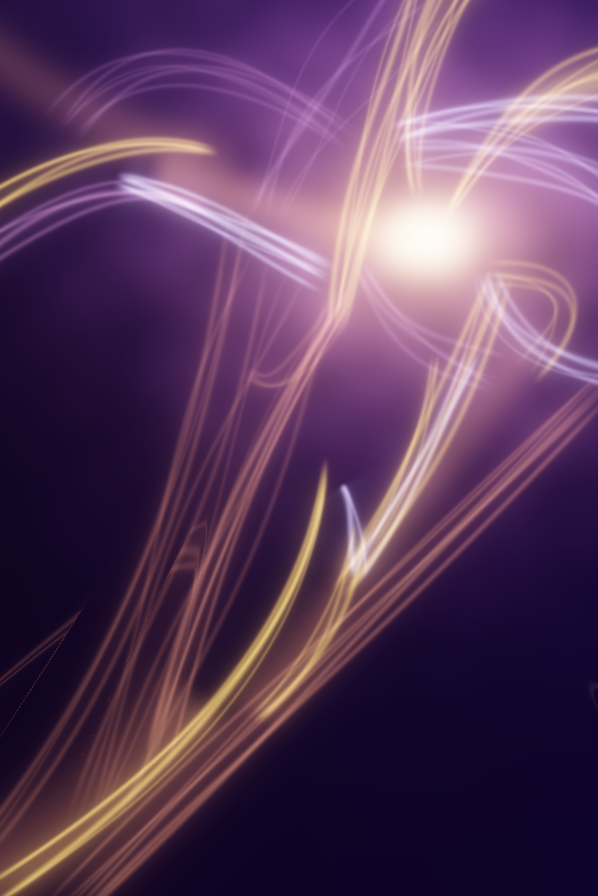
Reproduce this background procedurally as a Shadertoy shader.

```glsl
const vec3 GOLD = vec3(1.15, .84, .28);
const vec3 SILVER = vec3(.88, .8, 1.15);
const vec3 MAUVE = vec3(.62, .38, .6);
const vec3 AMBER = vec3(.62, .34, .22);
const float STRAND = .0042;

float hash(float n) { return fract(sin(n * 127.1) * 43758.5); }

vec2 gradientAt(vec2 cell) {
  float angle = 6.2832 * hash(dot(cell, vec2(1., 57.3)));
  return vec2(cos(angle), sin(angle));
}

float gradientNoise(vec2 p) {
  vec2 i = floor(p), f = fract(p), u = f * f * (3. - 2. * f), e = vec2(0., 1.);
  float low = mix(dot(gradientAt(i), f), dot(gradientAt(i + e.yx), f - e.yx), u.x);
  float high = mix(dot(gradientAt(i + e), f - e), dot(gradientAt(i + 1.), f - 1.), u.x);
  return mix(low, high, u.y);
}

vec2 bezier(vec4 ends, vec2 bend, float t) {
  return mix(mix(ends.xy, bend, t), mix(bend, ends.zw, t), t);
}

// Signed offset from a quadratic curve (x) and position along it (y)
vec2 curveSpace(vec2 p, vec4 ends, vec2 bend) {
  const int STEPS = 10;
  float best = 1e5, t = 0.;
  vec2 from = ends.xy, tangent, gap;
  for (int i = 0; i < STEPS; i++) {
    vec2 to = bezier(ends, bend, float(i + 1) / float(STEPS)), edge = to - from;
    float h = clamp(dot(p - from, edge) / dot(edge, edge), 0., 1.);
    gap = p - from - edge * h;
    if (dot(gap, gap) < best) {
      best = dot(gap, gap);
      t = (float(i) + h) / float(STEPS);
    }
    from = to;
  }
  for (int i = 0; i < 3; i++) {
    tangent = 2. * mix(bend - ends.xy, ends.zw - bend, t);
    gap = p - bezier(ends, bend, t);
    if (i < 2) t = clamp(t + dot(gap, tangent) / dot(tangent, tangent), 0., 1.);
  }
  return vec2(dot(gap, vec2(-tangent.y, tangent.x)) / length(tangent), t);
}

float endFade(float t) { return smoothstep(0., .12, t) * (1. - smoothstep(.88, 1., t)); }

// Broad soft band of light
float ribbon(vec2 p, vec4 ends, vec2 bend, float width) {
  vec2 s = curveSpace(p, ends, bend);
  return exp(-s.x * s.x / (width * width)) * endFade(s.y);
}

// Fine strands along one curve; spread is the sheaf width at its ends
float sheaf(vec2 p, vec4 ends, vec2 bend, vec2 spread, int count) {
  vec2 s = curveSpace(p, ends, bend);
  float seed = dot(ends.xy + ends.zw, vec2(17., 31.));
  float span = mix(spread.x, spread.y, s.y), sum = 0.;
  for (int i = 0; i < count; i++) {
    float k = float(i), vary = hash(k + seed);
    float lane = (k + .5) / float(count) - .5 + .16 * sin(s.y * 5. + k * 2.4 + seed);
    float w = max(STRAND * (.6 + .7 * vary), .8 / iResolution.x);
    float d = abs(s.x - lane * span);
    sum += (.35 + .65 * vary) * (exp(-d * d / (w * w)) + .13 * exp(-d / (5. * w)));
  }
  float veil = .2 * exp(-4. * s.x * s.x / (span * span + STRAND * STRAND));
  return (sum + veil) * endFade(s.y);
}

// Wing and pale stream on the left
vec3 leftWing(vec2 p) {
  vec3 c = GOLD * .7 * sheaf(p, vec4(-.1, 1.1, .37, 1.24), vec2(.16, 1.31), vec2(.05, .01), 4);
  c += SILVER * .75 * sheaf(p, vec4(.19, 1.2, .56, 1.03), vec2(.34, 1.15), vec2(.03, .05), 6);
  c += MAUVE * (.6 * sheaf(p, vec4(-.08, 1.04, .36, 1.14), vec2(.18, 1.25), vec2(.06, .02), 4)
    + .35 * sheaf(p, vec4(.1, 1.27, .6, 1.25), vec2(.27, 1.52), vec2(.07, .05), 6));
  return c + AMBER * (.4 * ribbon(p, vec4(-.12, 1.5, .42, 1.22), vec2(.14, 1.26), .045)
    + ribbon(p, vec4(.24, 1.22, .72, 1.09), vec2(.45, 1.14), .04));
}

// Streams that cross the upper right
vec3 upperStreams(vec2 p) {
  vec3 c = GOLD * (.65 * sheaf(p, vec4(.76, 1.6, .56, .93), vec2(.62, 1.27), vec2(.13, .02), 7)
    + .6 * sheaf(p, vec4(.82, 1.58, .7, 1.16), vec2(.65, 1.38), vec2(.07, .02), 4));
  c += GOLD * (.55 * sheaf(p, vec4(1.1, 1.4, .74, 1.12), vec2(.87, 1.38), vec2(.09, .01), 5)
    + .3 * sheaf(p, vec4(.8, 1.04, .88, .86), vec2(1.04, 1.04), vec2(.04, .06), 4)
    + .65 * ribbon(p, vec4(1.14, 1.38, .84, 1.28), vec2(.96, 1.38), .03));
  c += SILVER * (.6 * sheaf(p, vec4(.65, 1.27, 1.08, 1.3), vec2(.84, 1.35), vec2(.04), 4)
    + .45 * sheaf(p, vec4(.66, 1.25, 1.08, 1.13), vec2(.9, 1.29), vec2(.08), 6)
    + .45 * sheaf(p, vec4(.81, 1.05, 1.08, .86), vec2(.84, .88), vec2(.04, .05), 5));
  return c + MAUVE * .35 * (sheaf(p, vec4(.44, 1.12, .72, 1.53), vec2(.52, 1.36), vec2(.08, .14), 5)
    + sheaf(p, vec4(.6, 1.06, .84, .86), vec2(.66, .92), vec2(.02, .08), 4));
}

// Faint hanging strands around the dark hollow
vec3 hangingVeil(vec2 p) {
  float c = .75 * sheaf(p, vec4(.6, 1.03, .25, .2), vec2(.37, .66), vec2(.02, .05), 4);
  c += .35 * sheaf(p, vec4(.52, 1.06, .15, .1), vec2(.34, .62), vec2(.2, .1), 7);
  c += .4 * sheaf(p, vec4(.41, 1.18, -.07, .03), vec2(.3, .46), vec2(.05, .03), 3);
  c += .4 * sheaf(p, vec4(.41, .88, .58, 1.02), vec2(.48, .8), vec2(.03, .05), 3);
  return AMBER * (c + .55 * ribbon(p, vec4(.36, .34, -.12, -.02), vec2(.2, .14), .075));
}

// Sweeping horn that runs to the lower left
vec3 lowerHorn(vec2 p) {
  vec3 c = GOLD * (.85 * sheaf(p, vec4(.545, .74, -.08, -.04), vec2(.53, .34), vec2(.005, .06), 4)
    + .55 * sheaf(p, vec4(.84, 1.05, .56, .5), vec2(.73, .72), vec2(.05, .04), 5));
  c += GOLD * (.65 * sheaf(p, vec4(.6, .63, .42, .29), vec2(.57, .41), vec2(.03), 3)
    + .6 * sheaf(p, vec4(.73, .91, .61, .58), vec2(.71, .74), vec2(.02, .03), 3));
  c += SILVER * (.6 * sheaf(p, vec4(.8, .92, .58, .52), vec2(.7), vec2(.03), 3)
    + .8 * sheaf(p, vec4(.57, .69, .6, .53), vec2(.6, .65), vec2(.01, .03), 2));
  return c + AMBER * (.75 * sheaf(p, vec4(1.04, .89, .08, -.06), vec2(.52, .38), vec2(.05, .07), 6)
    + .5 * ribbon(p, vec4(.92, .98, .36, .24), vec2(.66, .6), .04));
}

// Coloured haze and white-hot centre
vec3 coreGlow(vec2 q) {
  float cloud = 1. + .5 * gradientNoise(q * 5.) + .3 * gradientNoise(q * 11.);
  vec2 haze = q - vec2(0., .06), oval = q * vec2(.8, 1.);
  float r2 = dot(oval, oval);
  vec3 c = vec3(.4, .18, .5) * exp(-4.5 * dot(haze, haze)) * cloud;
  c += vec3(.65, .36, .34) * exp(-15. * r2) * cloud;
  return c + vec3(1.1, .72, .28) * exp(-55. * r2) + vec3(3.2, 2.9, 2.) * exp(-330. * r2);
}

void mainImage(out vec4 fragColor, in vec2 fragCoord) {
  vec2 p = fragCoord / iResolution.x;
  vec3 light = mix(vec3(.06, .015, .13), vec3(.055, .01, .18), p.x);
  light += vec3(.06, .035, .12) * smoothstep(.7, 1.5, p.y) + coreGlow(p - vec2(.713, 1.1));
  light += leftWing(p) + upperStreams(p) + hangingVeil(p) + lowerHorn(p);
  fragColor = vec4(1. - exp(-light), 1.);
}
```
